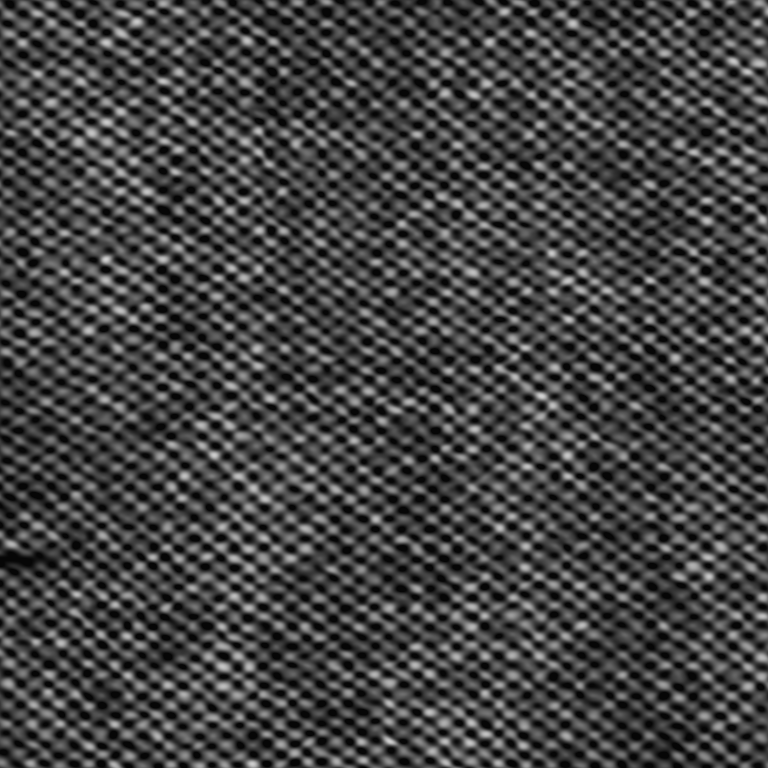
Reproduce this texture procedurally as a WebGL 1 fragment shader.

```glsl
precision highp float;
// Coarse grey plain-weave cloth: staggered light knots, dark slanted gaps, uneven yarn and a small nick.

uniform vec2 u_resolution;

const float TAU = 6.2831853;

float hash(vec2 p) {
  vec3 q = fract(vec3(p.xyx) * 0.1031);
  q += dot(q, q.yzx + 33.33);
  return fract((q.x + q.y) * q.z);
}

// Smooth value noise, 0 to 1
float noise(vec2 p) {
  vec2 cell = floor(p);
  vec2 f = fract(p);
  f = f * f * (3.0 - 2.0 * f);
  float low = mix(hash(cell), hash(cell + vec2(1.0, 0.0)), f.x);
  float high = mix(hash(cell + vec2(0.0, 1.0)), hash(cell + 1.0), f.x);
  return mix(low, high, f.y);
}

// Light knots at (0, 0) and (0.5, 0.5) of each repeat, linked down to the right
float weave(vec2 p) {
  float falling = cos(TAU * (p.x + p.y));
  float rising = cos(TAU * (p.x - p.y));
  return 0.59 * falling + 0.41 * rising;
}

void main() {
  vec2 uv = gl_FragCoord.xy / u_resolution;

  // 28 by 39 repeats, with slow bending of the threads and small local jitter
  vec2 thread = uv * vec2(28.0, 39.0);
  thread += 0.5 * vec2(noise(uv * 4.0 + 7.0), noise(uv * 4.0 + 31.0));
  vec2 jitter = vec2(noise(thread * 1.7 + 11.0), noise(thread * 1.7 + 53.0)) - 0.5;
  vec2 p = thread + 0.17 * jitter;

  // Integer points of the diagonal grid are the knots, so each gets its own brightness
  float knot = noise(vec2(p.x + p.y, p.x - p.y) + 140.0);
  float relief = weave(p);
  float tone = 0.255 + 0.28 * relief;
  tone += (knot - 0.5) * 0.32 * smoothstep(-0.6, 0.9, relief);

  // Fibre grain and uneven yarn along both directions
  tone += 0.15 * (noise(thread * vec2(3.0, 3.6) + 90.0) - 0.5);
  tone += 0.07 * (noise(uv * vec2(28.0, 3.0) + 20.0) - 0.5);
  tone += 0.06 * (noise(uv * vec2(5.0, 39.0) + 60.0) - 0.5);

  // Broad worn patches and shaded upright bands
  float shade = 0.88 + 0.26 * noise(uv * vec2(7.0, 5.0) + 3.0);
  shade -= 0.12 * exp(-pow((uv.x - 0.82) / 0.045, 2.0));
  shade -= 0.15 * exp(-uv.x / 0.035);
  tone *= shade;

  // Nick at the left edge, with a frayed light rim above it
  vec2 nick = uv - vec2(0.0, 0.271 + 0.006 * (noise(uv * 45.0) - 0.5));
  float reach = 1.0 - smoothstep(0.03, 0.11, nick.x);
  tone *= 1.0 - 0.95 * reach * exp(-pow(nick.y / 0.011, 2.0));
  tone += 0.15 * exp(-dot(vec2(nick.x - 0.015, nick.y - 0.022) / vec2(0.018, 0.008),
                         vec2(nick.x - 0.015, nick.y - 0.022) / vec2(0.018, 0.008)));

  gl_FragColor = vec4(vec3(clamp(tone, 0.025, 0.82)), 1.0);
}
```
